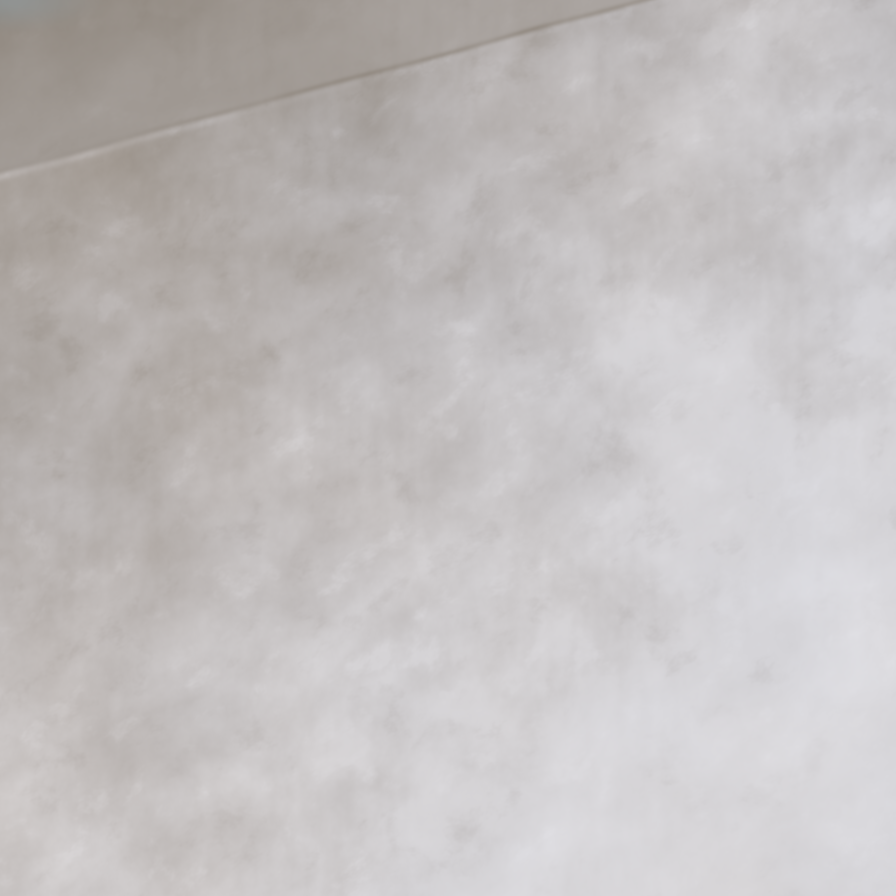
Write a three.js fragment shader that draws this texture.

```glsl
// Pale plastered wall, softly lit from the lower right, under a warm sloping band.
// A broad light field is mottled with layered gradient noise and faint vertical
// streaks, then toned from warm shade to cool light; a thin seam edges the band.

varying vec2 vUv;

const vec3 WARM_SHADE = vec3(0.590, 0.560, 0.530);
const vec3 MID_GREY = vec3(0.730, 0.712, 0.708);
const vec3 COOL_LIGHT = vec3(0.845, 0.836, 0.844);
const vec3 CORNER_BLUE = vec3(0.57, 0.60, 0.61);
const float SEAM_START = 0.805;
const float SEAM_SLOPE = 0.267;

vec2 hashGradient(vec2 cell) {
  vec3 p = fract(vec3(cell.xyx) * vec3(0.1031, 0.1030, 0.0973));
  p += dot(p, p.yzx + 33.33);
  float angle = 6.2832 * fract((p.x + p.y) * p.z);
  return vec2(cos(angle), sin(angle));
}

float gradientNoise(vec2 p) {
  vec2 i = floor(p);
  vec2 f = p - i;
  vec2 u = f * f * f * (f * (f * 6.0 - 15.0) + 10.0);
  vec2 e = vec2(1.0, 0.0);
  float a = dot(hashGradient(i), f);
  float b = dot(hashGradient(i + e.xy), f - e.xy);
  float c = dot(hashGradient(i + e.yx), f - e.yx);
  float d = dot(hashGradient(i + e.xx), f - e.xx);
  return mix(mix(a, b, u.x), mix(c, d, u.x), u.y);
}

float fbm(vec2 p, float gain) {
  float sum = 0.0;
  float amplitude = 1.0;
  for (int i = 0; i < 5; i++) {
    sum += amplitude * gradientNoise(p);
    p = mat2(1.6, 1.2, -1.2, 1.6) * p + 17.3;
    amplitude *= gain;
  }
  return sum;
}

vec2 rotate(vec2 p, float angle) {
  float c = cos(angle);
  float s = sin(angle);
  return vec2(c * p.x + s * p.y, c * p.y - s * p.x);
}

// Broad illumination: shaded upper left, glowing lower right.
float wallLight(vec2 p) {
  vec2 fromGlow = (p - vec2(0.78, 0.32)) / vec2(0.42, 0.50);
  float glow = exp(-dot(fromGlow, fromGlow));
  return 0.785 + 0.055 * p.x - 0.195 * p.y + 0.125 * p.x * p.y + 0.062 * glow;
}

// Clumpy stains leaning up to the right, with sparse smudges and pale scuffs.
float mottling(vec2 p) {
  vec2 warp = vec2(gradientNoise(p * 9.0 + 3.1), gradientNoise(p * 9.0 + 41.7));
  vec2 q = rotate(p + 0.015 * warp, 0.6) * vec2(0.85, 1.2);
  float clouds = 0.050 * fbm(q * 4.0 + 8.0, 0.5);
  float blotches = 0.046 * fbm(q * 9.0 + 33.0, 0.55);
  float patches = fbm(q * 16.0 + 60.0, 0.6);
  float smudges = -0.030 * smoothstep(0.2, 0.85, patches);
  float scuffs = 0.030 * smoothstep(0.2, 0.85, -patches);
  float flecks = 0.013 * fbm(p * vec2(38.0, 28.0) + 12.0, 0.6);
  return clouds + blotches + smudges + scuffs + flecks;
}

// Brush-like streaks that fade in and out across the wall.
float verticalStreaks(vec2 p) {
  float fine = gradientNoise(p * vec2(80.0, 10.0));
  float wide = gradientNoise(p * vec2(28.0, 6.0) + 25.0);
  float presence = smoothstep(-0.3, 0.4, gradientNoise(p * 5.0 + 70.0));
  return presence * (0.013 * fine + 0.014 * wide);
}

// Rolls off the brightest plaster so that highlights stay flat.
float softenHighlights(float light) {
  return light - 0.55 * max(light - 0.835, 0.0);
}

// Maps lightness to the warm-to-cool plaster ramp, extended past its ends.
vec3 plasterTone(float light) {
  vec3 low = mix(WARM_SHADE, MID_GREY, (light - 0.59) / 0.14);
  vec3 high = mix(MID_GREY, COOL_LIGHT, (light - 0.73) / 0.115);
  return mix(low, high, smoothstep(0.70, 0.76, light));
}

float softLine(float distanceToLine, float width) {
  float d = distanceToLine / width;
  return exp(-d * d);
}

void main() {
  vec2 p = vUv;
  float wobble = 0.002 * gradientNoise(vec2(p.x * 9.0, 4.5));
  float above = (p.y - SEAM_START - SEAM_SLOPE * p.x + wobble)
    / length(vec2(1.0, SEAM_SLOPE));
  float band = smoothstep(-0.003, 0.004, above);

  // Wall and band lightness
  float stains = mottling(p);
  float bandLight = 0.622 + 0.075 * p.x - 0.50 * max(above - 0.05, 0.0);
  float light = mix(wallLight(p) + stains, bandLight + 0.4 * stains, band);
  light = softenHighlights(light + verticalStreaks(p));

  // Seam: pale lip on the left, dark crack growing to the right, both uneven
  float toRight = smoothstep(0.05, 0.5, p.x);
  float wear = 0.8 + 0.6 * gradientNoise(vec2(p.x * 16.0, 31.5));
  light += wear * 0.060 * softLine(above + 0.003, 0.0045) * (1.0 - 0.8 * toRight);
  light -= wear * mix(0.015, 0.075, toRight) * softLine(above - 0.003, 0.0032);

  // Tint: slow warm and cool drifts, cooler to the right
  vec3 color = plasterTone(light);
  float coolness = 0.8 * (p.x - 0.4) + 0.5 * fbm(p * 3.0 + 90.0, 0.5);
  color += coolness * vec3(-0.010, 0.0, 0.014) * (1.0 - band);
  float corner = 1.0 - smoothstep(0.0, 0.09, length((p - vec2(0.0, 1.0)) * vec2(0.7, 2.2)));
  color = mix(color, CORNER_BLUE, 0.7 * corner);

  gl_FragColor = vec4(color, 1.0);
}
```
